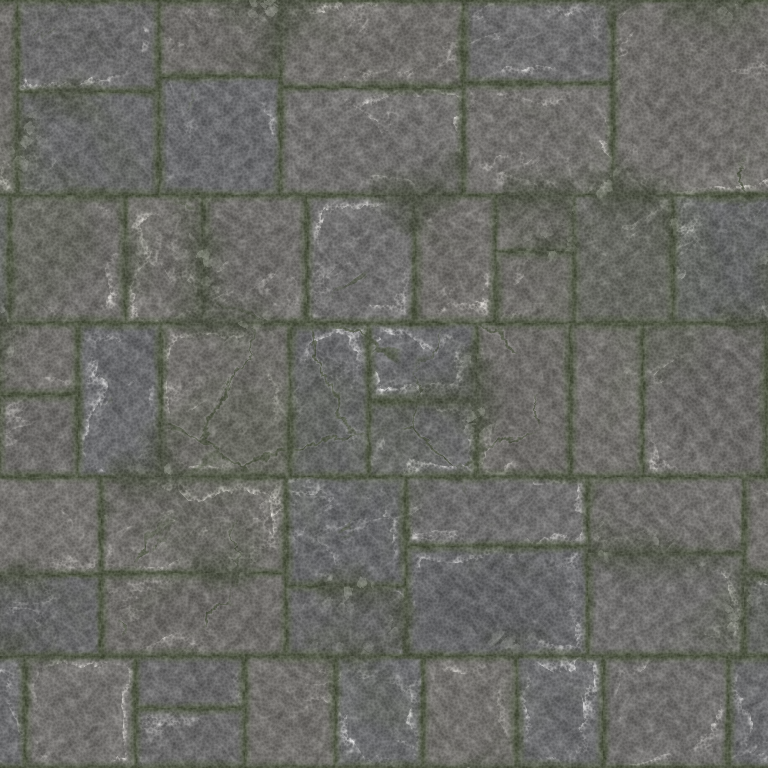
Reproduce this texture procedurally as a WebGL 1 fragment shader.

```glsl
precision highp float;
// Worn grey paving in uneven courses, with mossy joints, chipped pale edges and cracks.

uniform vec2 u_resolution;

#define ROWS 5
#define JOINT 0.0028
#define MOSS_REACH 0.012
#define CORNER 0.005
#define SCUFF 0.20
#define DUST 0.04
#define GRAIN 0.19
#define SWIRL 0.02
#define CRACK_WIDTH 0.0024

const vec3 COOL_STONE = vec3(0.405, 0.408, 0.418);
const vec3 WARM_STONE = vec3(0.44, 0.432, 0.42);
const vec3 MOSS = vec3(0.37, 0.395, 0.33);
const vec3 JOINT_DIRT = vec3(0.318, 0.345, 0.275);
const vec3 DAMP_EARTH = vec3(0.325, 0.34, 0.295);
const vec3 PALE = vec3(1.0, 0.99, 0.97);

vec2 hash2(vec2 p) {
  return fract(sin(vec2(dot(p, vec2(127.1, 311.7)), dot(p, vec2(269.5, 183.3)))) * 43758.5);
}

// Layered, turned and warped sines, roughly -1 to 1
float waves(vec2 p) {
  float sum = 0.0, amp = 0.5;
  for (int i = 0; i < 5; i++) {
    p += 0.8 * sin(p.yx * 0.7 + vec2(float(i), 2.0));
    sum += amp * sin(p.x) * sin(p.y);
    p = mat2(1.6, 1.2, -1.2, 1.6) * p + 1.7;
    amp *= 0.6;
  }
  return sum;
}

// Cellular noise: distances to the nearest and second nearest point
vec2 cells(vec2 p) {
  vec2 base = floor(p), near = vec2(8.0);
  for (int y = -1; y <= 1; y++)
    for (int x = -1; x <= 1; x++) {
      vec2 c = base + vec2(float(x), float(y));
      float d = length(c + hash2(c) - p);
      near = d < near.x ? vec2(d, near.x) : vec2(near.x, min(near.y, d));
    }
  return near;
}

// Height of the lower bound of a course
float courseBound(float k) {
  float t = k / float(ROWS);
  return t - 0.03 * (1.0 - cos(12.566 * t));
}

// Jittered upright joint, in column units
float columnBound(float i, float count, float row) {
  return i + 0.44 * (hash2(vec2(mod(i, count), row + 11.0)).x - 0.5);
}

// Depth inside the stone at p (x) and the stone's id (yz)
vec3 paving(vec2 p) {
  float row = 0.0;
  for (int k = 1; k < ROWS; k++)
    if (p.y > courseBound(float(k))) row = float(k);
  vec2 ySpan = vec2(courseBound(row), courseBound(row + 1.0));
  bool tall = ySpan.y - ySpan.x > 0.22;
  float count = tall ? 5.0 : 8.0;
  float x = p.x * count + 3.0 * hash2(vec2(row, 5.0)).x;
  float col = floor(x);
  if (x < columnBound(col, count, row)) col -= 1.0;
  else if (x > columnBound(col + 1.0, count, row)) col += 1.0;
  vec2 xSpan = vec2(columnBound(col, count, row), columnBound(col + 1.0, count, row));
  vec2 id = vec2(mod(col, count), row);

  // Some columns hold two stones
  vec2 pick = hash2(id + 31.0);
  if (pick.x < (tall ? 0.85 : 0.22)) {
    float cut = mix(ySpan.x, ySpan.y, mix(0.34, 0.66, pick.y));
    if (p.y > cut) { ySpan.x = cut; id += 0.5; }
    else ySpan.y = cut;
  }
  vec2 fromCentre = vec2((x - 0.5 * (xSpan.x + xSpan.y)) / count, p.y - 0.5 * (ySpan.x + ySpan.y));
  vec2 halfSize = 0.5 * vec2((xSpan.y - xSpan.x) / count, ySpan.y - ySpan.x);
  vec2 q = abs(fromCentre) - halfSize + CORNER;
  return vec3(CORNER - length(max(q, 0.0)) - min(max(q.x, q.y), 0.0), id);
}

void main() {
  vec2 p = gl_FragCoord.xy / u_resolution.y;
  float wobble = waves(p * 45.0);
  vec3 stone = paving(p);
  float depth = stone.x + 0.0022 * wobble;
  vec2 tone = hash2(stone.yz + 3.0);
  vec2 q = p + 6.0 * hash2(stone.yz + 17.0);

  // Stone body: tint, blotches, swirls and grain
  float blotch = waves(q * 16.0);
  float grain = 0.4 * waves(q * 170.0) + 0.6 * (cells(p * 230.0).x - 0.5);
  vec3 color = mix(COOL_STONE, WARM_STONE, smoothstep(0.1, 0.8, tone.x)) + 0.02 * (tone.y - 0.5);
  color += 0.02 * blotch + SWIRL * sin(15.0 * blotch + 9.0 * waves(q * 9.0));
  color = mix(color, MOSS, 0.35 * smoothstep(0.0, 0.6, waves(p * 8.0 + 2.0)));

  // Dusty rims, chipped edges and flakes, each sharp on one side and speckled
  float worn = smoothstep(0.0, 0.5, waves(q * 13.0 + 5.0));
  float chip = depth - 0.015 - 0.026 * waves(q * 24.0);
  float scuff = (1.0 - smoothstep(0.0, 0.002, chip)) * smoothstep(-0.012, 0.0, chip) * worn;
  float flake = waves(q * vec2(17.0, 23.0) + 8.0);
  flake = smoothstep(0.0, 0.04, flake) * (1.0 - smoothstep(0.04, 0.25, flake));
  flake *= smoothstep(0.0, 0.5, waves(q * 11.0 + 1.0));
  float speckle = clamp(0.85 + 2.0 * grain, 0.2, 1.5);
  float dust = (1.0 - smoothstep(0.012, 0.05, depth)) * (0.3 + 0.7 * worn);
  color += PALE * (speckle * (SCUFF * scuff + 0.10 * flake) + DUST * dust);

  // Cracks with pale lips
  vec2 seam = cells((p + 0.016 * vec2(wobble, waves(p.yx * 30.0))) * 7.0);
  float gap = (seam.y - seam.x) / 14.0;
  float cracked = smoothstep(0.24, 0.4, waves(p * 5.0 + 3.0));
  color += 0.06 * cracked * (1.0 - smoothstep(0.002, 0.005, gap));
  color = mix(color, JOINT_DIRT, 0.8 * cracked * (1.0 - smoothstep(0.0005, CRACK_WIDTH, gap)));

  // Moss along the joints and the dark joint itself
  color = mix(color, MOSS, 0.75 - 0.75 * smoothstep(JOINT, MOSS_REACH, depth + 0.004 * blotch));
  color = mix(JOINT_DIRT, color, smoothstep(JOINT - 0.002, JOINT + 0.002, depth));

  // Broken, damp corners with loose rubble
  float hollow = 1.0 - smoothstep(0.14, 0.32, cells(p * 4.0 + 9.0).x + 0.14 * wobble);
  hollow *= 1.0 - smoothstep(0.0, 0.05, depth);
  float rubble = 1.0 - smoothstep(0.28, 0.34, cells(p * 44.0 + 0.5 * wobble).x);
  color = mix(color, DAMP_EARTH, 0.75 * hollow);
  color += 0.13 * hollow * rubble * smoothstep(0.0, 0.3, waves(p * 25.0));

  gl_FragColor = vec4(color + GRAIN * grain, 1.0);
}
```
